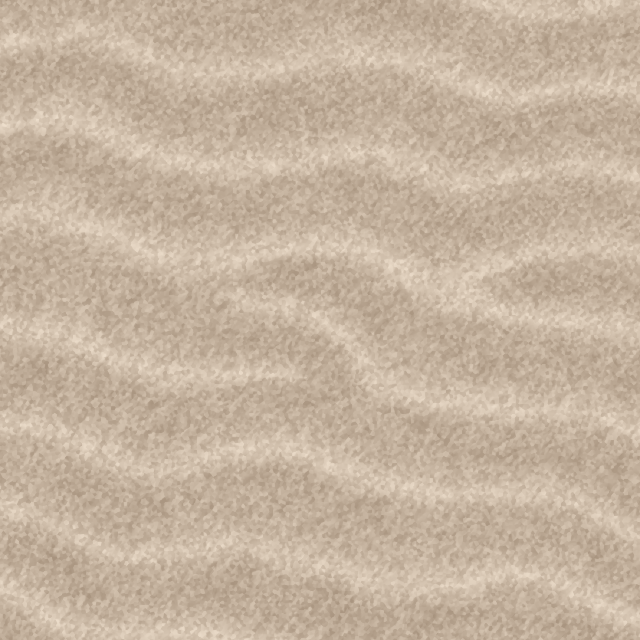
Give the GLSL for this texture, as a three.js fragment shader.

```glsl
// Pale wind-rippled sand: slim forking crests under fine slanted grain.
varying vec2 vUv;

const vec3 MID_SAND = vec3(0.773, 0.702, 0.624);
const vec3 TONE_STEP = vec3(0.055, 0.059, 0.061); // colour change per unit of tone

const float RIPPLES = 7.0;        // crests from bottom to top at the left edge
const float FIRST_CREST = 0.071;
const float DESCENT = 0.13;       // fall of the crests toward the right
const float LEE_SKEW = 0.35;      // steeper shade below each crest
const float TROUGH_TONE = -0.46;
const float CREST_GAIN = 1.75;
const float RIDGE_SHARE = 0.4;    // slim ridge line against the broad slope

const float GRAIN_SCALE = 195.0;
const float GRAIN_GAIN = 2.1;
const vec2 STREAK_SCALE = vec2(58.0, 140.0); // along, across
const float STREAK_ANGLE = 0.85;
const float STREAK_GAIN = 1.15;
const vec2 MOTTLE_SCALE = vec2(14.0, 22.0);
const float MOTTLE_GAIN = 0.3;

const float TAU = 6.2831853;

vec3 hash3(vec2 p) {
  vec3 q = vec3(dot(p, vec2(127.1, 311.7)),
                dot(p, vec2(269.5, 183.3)),
                dot(p, vec2(419.2, 371.9)));
  return fract(sin(q) * 43758.545);
}

// Cellular noise: each cell has its own shade, with softened borders.
float cellShade(vec2 p) {
  vec2 cell = floor(p);
  vec2 local = p - cell;
  float shade = 0.0;
  float total = 0.0;
  for (int j = -1; j <= 1; j++) {
    for (int i = -1; i <= 1; i++) {
      vec2 offset = vec2(float(i), float(j));
      vec3 h = hash3(cell + offset);
      vec2 d = offset + h.xy - local;
      float weight = exp(-8.0 * dot(d, d));
      shade += weight * h.z;
      total += weight;
    }
  }
  return shade / total - 0.5;
}

// Winding angle around a point where one crest starts (or ends).
float fork(vec2 uv, vec2 center) {
  vec2 d = center - uv;
  return atan(d.y * 2.0, d.x);
}

// Vertical meander of the crests, from layered sines.
float meander(vec2 uv) {
  float w = 0.019 * cos(14.5 * (uv.x - 0.53 - 0.2 * (uv.y - 0.75)));
  w += 0.010 * sin(8.0 * uv.x + 9.0 * uv.y + 1.0);
  w += 0.005 * sin(23.0 * uv.x - 11.0 * uv.y + 2.0);
  w += 0.0015 * sin(47.0 * uv.x + 19.0 * uv.y);
  return w;
}

float ripplePhase(vec2 uv) {
  float height = uv.y - FIRST_CREST + DESCENT * uv.x - meander(uv);
  return TAU * RIPPLES * height
    + fork(uv, vec2(0.38, 0.55))
    - fork(uv, vec2(0.48, 0.41))
    + fork(uv, vec2(0.77, 0.54));
}

// Crest height from 0 to 1: a slim ridge on a broad slope, fading gently.
float rippleCrest(vec2 uv) {
  float phase = ripplePhase(uv);
  float skewed = phase + LEE_SKEW * (cos(phase) - 1.0);
  float wave = 0.5 + 0.5 * cos(skewed);
  float crest = mix(wave * wave, pow(wave, 8.0), RIDGE_SHARE);
  float swell = 0.95 + 0.08 * sin(7.0 * uv.x + 17.0 * uv.y);
  return crest * swell;
}

void main() {
  vec2 uv = vUv;

  // Ripple relief
  float tone = TROUGH_TONE + CREST_GAIN * rippleCrest(uv);

  // Slanted streaks, broad mottling and single grains
  vec2 along = vec2(cos(STREAK_ANGLE), sin(STREAK_ANGLE));
  vec2 slanted = vec2(dot(uv, along), dot(uv, vec2(-along.y, along.x)));
  tone += STREAK_GAIN * cellShade(slanted * STREAK_SCALE + 31.0);
  tone += MOTTLE_GAIN * cellShade(uv * MOTTLE_SCALE + 57.0);
  tone += GRAIN_GAIN * cellShade(uv * GRAIN_SCALE);

  gl_FragColor = vec4(MID_SAND + TONE_STEP * tone, 1.0);
}
```
